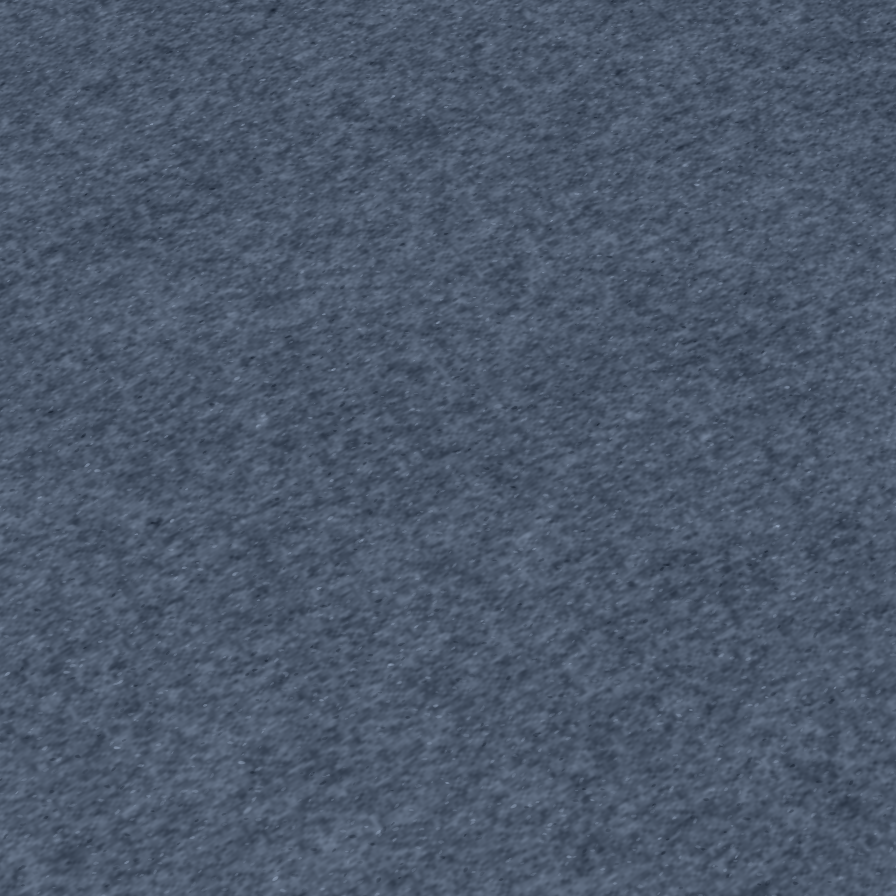
This texture is drawn by a Shadertoy shader. Its source:

```glsl
// Blue-grey asphalt seen at a slight slant: stretched noise makes the fine grain,
// scattered soft ellipses add bright chips, pale stones and dark pits,
// and broad noise mottles the surface. Grain shrinks gently toward the top.

float hash(vec2 p) {
    vec3 q = fract(vec3(p.xyx) * 0.1031);
    q += dot(q, q.yzx + 33.33);
    return fract((q.x + q.y) * q.z);
}

// Value noise centred on zero
float noise(vec2 p) {
    vec2 cell = floor(p), f = fract(p);
    f = f * f * (3.0 - 2.0 * f);
    float low = mix(hash(cell), hash(cell + vec2(1, 0)), f.x);
    float high = mix(hash(cell + vec2(0, 1)), hash(cell + vec2(1, 1)), f.x);
    return mix(low, high, f.y) - 0.5;
}

vec2 rotate(vec2 p, float angle) {
    float c = cos(angle), s = sin(angle);
    return vec2(c * p.x + s * p.y, c * p.y - s * p.x);
}

// Strongest of the soft, tilted ellipses scattered one per cell
float flecks(vec2 p, float share, vec2 halfSize, float seed) {
    vec2 home = floor(p);
    float mask = 0.0;
    for (int y = -1; y <= 1; y++)
    for (int x = -1; x <= 1; x++) {
        vec2 cell = home + vec2(x, y);
        vec2 id = cell + seed;
        if (hash(id + 11.3) > share) continue;
        vec2 centre = cell + vec2(hash(id + 23.7), hash(id + 47.1));
        float tilt = 0.4 + 1.1 * (hash(id + 61.9) - 0.5);
        float size = mix(0.55, 1.2, hash(id + 83.2));
        vec2 offset = rotate(p - centre, tilt) / (halfSize * size);
        float edge = length(offset) + 0.5 * noise(p * 7.0 + seed);
        float strength = mix(0.35, 1.0, hash(id + 97.4));
        mask = max(mask, strength * smoothstep(1.15, 0.4, edge));
    }
    return mask;
}

void mainImage(out vec4 fragColor, in vec2 fragCoord) {
    vec2 uv = fragCoord / iResolution.y;

    // Ground plane receding toward the top
    vec2 ground = vec2(uv.x - 0.5, uv.y) / (1.0 - 0.24 * uv.y);
    vec2 grain = rotate(ground, 0.42);

    // Broad mottling, then three sizes of slanted grain
    float tone = 0.028 * noise(grain * vec2(3.0, 6.0) + 5.0);
    tone += 0.025 * noise(grain * vec2(11.0, 19.0) + 31.0);
    tone += 0.07 * noise(grain * vec2(48.0, 80.0) + 17.0);
    tone += 0.12 * noise(grain * vec2(95.0, 180.0) + 71.0);
    tone += 0.10 * noise(rotate(ground, 0.6) * vec2(190.0, 290.0) + 43.0);

    // Bright chips and pale stones
    tone += 0.10 * flecks(ground * 72.0, 0.30, vec2(0.28, 0.14), 3.0);
    tone += 0.17 * flecks(ground * 38.0, 0.07, vec2(0.16, 0.08), 29.0);
    tone += 0.09 * flecks(ground * 15.0, 0.14, vec2(0.18, 0.09), 57.0);

    // Dark pits between the grains
    tone -= 0.09 * flecks(ground * 60.0, 0.22, vec2(0.26, 0.13), 101.0);
    tone -= 0.10 * flecks(ground * 14.0, 0.05, vec2(0.17, 0.08), 139.0);

    vec3 asphalt = vec3(0.298, 0.347, 0.419);
    vec3 tint = vec3(0.95, 1.0, 1.07);
    fragColor = vec4(asphalt + tint * tone, 1.0);
}
```
